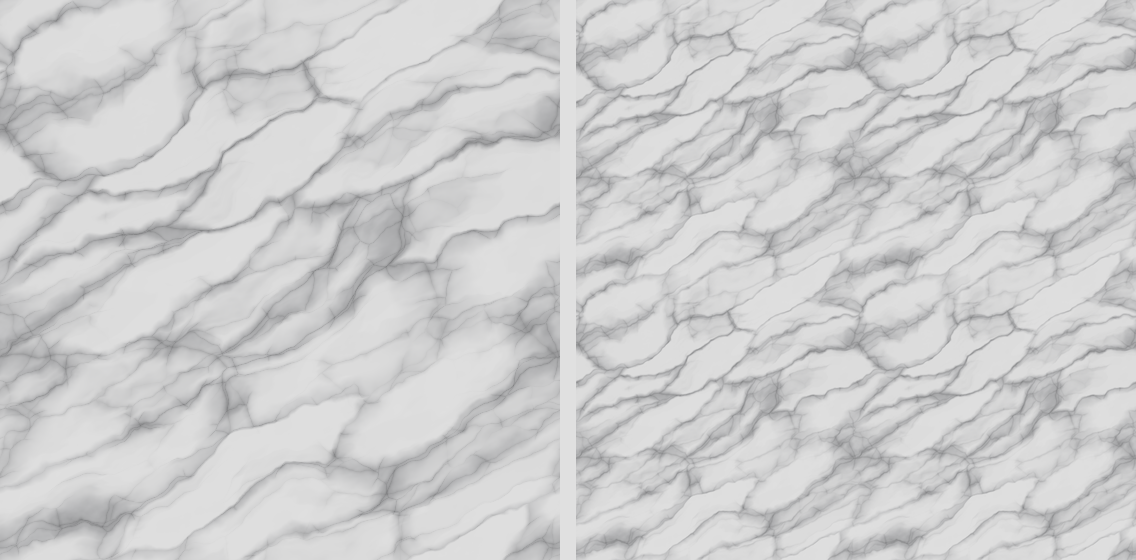
Left: one tile. Right: repeated 2 by 2.
This texture is drawn by a WebGL 1 fragment shader. Its source:

```glsl
precision highp float;
// Seamless white marble: slanted pale slabs, grey veins and finely cracked bands.
uniform vec2 u_resolution;

// A grid holds columns, rows and the rows climbed across one tile (the slant).
vec2 toGrid(vec2 uv, vec3 grid) {
  return vec2(uv.x * grid.x, uv.y * grid.y - uv.x * grid.z);
}

// Brings a slanted cell back into the base tile.
vec2 wrapCell(vec2 cell, vec3 grid) {
  float turns = floor((cell.x + 0.5) / grid.x);
  cell += turns * vec2(-grid.x, grid.z);
  cell.y -= grid.y * floor((cell.y + 0.5) / grid.y);
  return cell;
}

vec2 hash2(vec2 cell, float seed) {
  vec3 q = fract(vec3(cell.xyx) * vec3(0.1031, 0.1030, 0.0973) + seed * 0.137);
  q += dot(q, q.yzx + 33.33);
  return fract((q.xx + q.yz) * q.zy);
}

float corner(vec2 cell, vec3 grid, float seed) {
  return hash2(wrapCell(cell, grid), seed).x;
}

float noise(vec2 uv, vec3 grid, float seed) {
  vec2 p = toGrid(uv, grid);
  vec2 i = floor(p);
  vec2 f = p - i;
  f = f * f * f * (f * (f * 6.0 - 15.0) + 10.0);
  vec2 e = vec2(1.0, 0.0);
  float low = mix(corner(i, grid, seed), corner(i + e, grid, seed), f.x);
  float high = mix(corner(i + e.yx, grid, seed), corner(i + e.xx, grid, seed), f.x);
  return mix(low, high, f.y);
}

float fbm(vec2 uv, vec3 grid, float seed) {
  float sum = 0.0;
  float weight = 0.516;
  for (int k = 0; k < 5; k++) {
    sum += weight * noise(uv, grid, seed + float(k));
    weight *= 0.5;
    grid *= 2.0;
  }
  return sum;
}

// Voronoi cells: x is the distance to the border, yz a random pair per cell.
vec3 slabs(vec2 uv, vec3 grid, float seed) {
  vec2 p = toGrid(uv, grid);
  vec2 base = floor(p);
  vec2 f = p - base;
  vec2 nearCell = vec2(0.0);
  vec2 nearest = vec2(8.0);
  for (int y = -1; y <= 1; y++) {
    for (int x = -1; x <= 1; x++) {
      vec2 o = vec2(float(x), float(y));
      vec2 r = o + 0.05 + 0.9 * hash2(wrapCell(base + o, grid), seed) - f;
      if (dot(r, r) < dot(nearest, nearest)) {
        nearest = r;
        nearCell = o;
      }
    }
  }
  float border = 8.0;
  for (int y = -2; y <= 2; y++) {
    for (int x = -2; x <= 2; x++) {
      vec2 o = nearCell + vec2(float(x), float(y));
      vec2 r = o + 0.05 + 0.9 * hash2(wrapCell(base + o, grid), seed) - f;
      vec2 gap = r - nearest;
      if (dot(gap, gap) > 0.0001) {
        border = min(border, dot(0.5 * (nearest + r), normalize(gap)));
      }
    }
  }
  return vec3(border, hash2(wrapCell(base + nearCell, grid), seed + 5.0));
}

void main() {
  vec2 uv = gl_FragCoord.xy / u_resolution;

  // Ragged bending of every vein, broad and then fine
  vec2 bend = vec2(fbm(uv, vec3(4.0, 4.0, 0.0), 1.0), fbm(uv, vec3(4.0, 4.0, 0.0), 11.0));
  vec2 jag = vec2(fbm(uv, vec3(26.0, 26.0, 0.0), 51.0), fbm(uv, vec3(26.0, 26.0, 0.0), 61.0));
  vec2 p = uv + 0.13 * (bend - 0.5) + 0.012 * (jag - 0.5);

  vec3 large = slabs(p, vec3(3.0, 8.0, 4.0), 2.0);
  vec3 medium = slabs(p, vec3(5.0, 14.0, 6.0), 7.0);
  vec3 small = slabs(p, vec3(14.0, 21.0, 7.0), 4.0);
  float cloud = fbm(uv, vec3(3.0, 6.0, 3.0), 21.0);
  float streak = fbm(p, vec3(4.0, 10.0, 5.0), 31.0);
  float strength = smoothstep(0.34, 0.64, cloud);

  // Grey bleeding from the slab borders, wide in some slabs and narrow in others
  float reach = mix(0.06, 0.42, large.y * large.y) * (0.3 + 1.2 * streak);
  float stain = (1.0 - smoothstep(0.0, reach, large.x)) * (0.55 + 0.55 * strength);
  stain += 0.35 * smoothstep(0.54, 0.66, streak) * strength;
  float side = 1.0 - smoothstep(0.0, 0.08 + 0.2 * medium.y, medium.x);
  stain += 0.3 * side * smoothstep(0.44, 0.62, streak);

  // Paler pebbles inside the grey bands
  stain *= 1.0 - 0.5 * small.z * smoothstep(0.03, 0.25, small.x);

  // Thin dark lines
  float vein = exp(-large.x / 0.014) * (0.25 + 0.75 * strength);
  float hairline = exp(-medium.x / 0.016) * smoothstep(0.38, 0.6, streak);
  float crack = exp(-small.x / 0.026) * smoothstep(0.2, 0.7, stain);

  // Flat, barely visible patches in the white
  float patches = smoothstep(0.48, 0.52, streak) + 0.6 * smoothstep(0.5, 0.53, cloud);

  float tone = 0.87 - 0.142 * min(stain, 1.15) - 0.012 * patches;
  tone -= 0.11 * vein + 0.05 * hairline + 0.08 * crack;
  tone += 0.09 * (fbm(uv, vec3(24.0, 30.0, 10.0), 41.0) - 0.5) * min(stain + 0.1, 1.0);
  vec3 coolTint = vec3(-0.002, 0.0, 0.006) * min(stain, 1.0);
  gl_FragColor = vec4(vec3(tone) + coolTint, 1.0);
}
```
